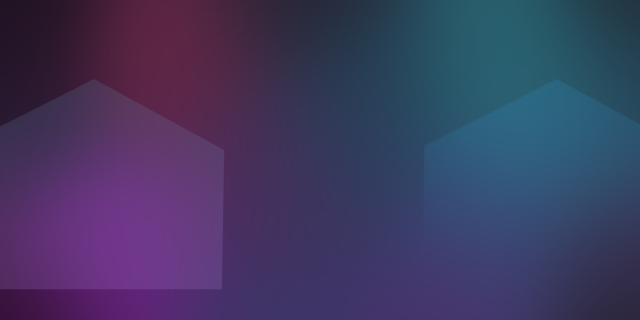
Give the GLSL for this background, as a WebGL 1 fragment shader.

```glsl
precision highp float;
// Blurred plum, violet and teal glows behind two faint translucent gabled panels.

uniform vec2 u_resolution;

// Lengths are in canvas heights: x runs from 0 to 2, y from 0 to 1.
const float GLOW_RADIUS = 0.29;
const float PANEL_HALF_WIDTH = 0.41;
const float PANEL_TILT = 0.016;
const float ROOF_SLOPE = 0.525;
const float FLOOR_Y = 0.096;
const vec2 LEFT_APEX = vec2(0.294, 0.753);
const vec2 RIGHT_APEX = vec2(1.740, 0.753);

const vec3 INK       = vec3(0.12, 0.07, 0.13);
const vec3 NIGHT     = vec3(0.14, 0.13, 0.19);
const vec3 DUSK      = vec3(0.15, 0.10, 0.19);
const vec3 WINE      = vec3(0.39, 0.15, 0.27);
const vec3 PLUM      = vec3(0.32, 0.16, 0.34);
const vec3 VIOLET    = vec3(0.42, 0.14, 0.52);
const vec3 AUBERGINE = vec3(0.19, 0.06, 0.19);
const vec3 INDIGO    = vec3(0.23, 0.21, 0.41);
const vec3 NAVY      = vec3(0.18, 0.23, 0.37);
const vec3 SLATE     = vec3(0.14, 0.27, 0.35);
const vec3 TEAL      = vec3(0.16, 0.40, 0.45);
const vec3 LAGOON    = vec3(0.16, 0.41, 0.48);
const vec3 BLUE      = vec3(0.23, 0.29, 0.48);
const vec3 GRAPE     = vec3(0.29, 0.19, 0.42);
const vec3 MAUVE     = vec3(0.25, 0.20, 0.35);
const vec3 DEEP_GREY = vec3(0.13, 0.17, 0.21);

const vec3 PANEL_STEEL  = vec3(0.38, 0.50, 0.66);
const vec3 PANEL_VIOLET = vec3(0.66, 0.48, 0.82);
const vec3 PANEL_CYAN   = vec3(0.20, 0.58, 0.82);
const float LEFT_OPACITY = 0.22;
const float RIGHT_OPACITY = 0.18;

// Colour in rgb and blending weight in a, falling off around the centre.
vec4 glow(vec2 p, vec2 centre, vec3 colour) {
  vec2 d = (p - centre) / GLOW_RADIUS;
  return vec4(colour, 1.0) * exp(-dot(d, d));
}

// Weighted average of all glows.
vec3 backdrop(vec2 p) {
  vec4 sum = glow(p, vec2(0.00, 1.00), INK);
  sum += glow(p, vec2(0.00, 0.60), DUSK);
  sum += glow(p, vec2(0.55, 0.80), WINE);
  sum += glow(p, vec2(0.98, 1.00), NIGHT);
  sum += glow(p, vec2(0.80, 0.42), PLUM);
  sum += glow(p, vec2(0.35, 0.22), VIOLET);
  sum += glow(p, vec2(0.00, 0.00), AUBERGINE);
  sum += glow(p, vec2(0.87, 0.08), INDIGO);
  sum += glow(p, vec2(1.05, 0.48), NAVY);
  sum += glow(p, vec2(1.18, 0.72), SLATE);
  sum += glow(p, vec2(1.53, 0.84), TEAL);
  sum += glow(p, vec2(1.72, 0.62), LAGOON);
  sum += glow(p, vec2(2.02, 1.00), DEEP_GREY);
  sum += glow(p, vec2(2.05, 0.65), SLATE);
  sum += glow(p, vec2(1.55, 0.30), BLUE);
  sum += glow(p, vec2(1.38, 0.00), GRAPE);
  sum += glow(p, vec2(2.00, 0.28), MAUVE);
  sum += glow(p, vec2(2.02, 0.00), NIGHT);
  return sum.rgb / sum.a;
}

// Distance to a slightly tilted gabled panel, negative inside.
float panelDistance(vec2 p, vec2 apex) {
  float c = cos(PANEL_TILT);
  float s = sin(PANEL_TILT);
  vec2 d = p - apex;
  vec2 q = vec2(abs(c * d.x - s * d.y), s * d.x + c * d.y);
  float roof = dot(q, normalize(vec2(ROOF_SLOPE, 1.0)));
  return max(max(roof, q.x - PANEL_HALF_WIDTH), FLOOR_Y - p.y);
}

// Antialiased coverage of a panel.
float panelMask(vec2 p, vec2 apex) {
  float edge = 0.75 / u_resolution.y;
  return 1.0 - smoothstep(-edge, edge, panelDistance(p, apex));
}

void main() {
  vec2 p = gl_FragCoord.xy / u_resolution.y;
  p.x *= 2.0 * u_resolution.y / u_resolution.x;
  vec3 colour = backdrop(p);

  // Left panel: steel at the gable, violet toward the floor.
  vec3 tint = mix(PANEL_VIOLET, PANEL_STEEL, smoothstep(0.25, 0.75, p.y));
  colour = mix(colour, tint, LEFT_OPACITY * panelMask(p, LEFT_APEX));

  // Right panel: cyan, fading out downward.
  float fade = smoothstep(0.15, 0.72, p.y);
  colour = mix(colour, PANEL_CYAN, RIGHT_OPACITY * fade * panelMask(p, RIGHT_APEX));

  gl_FragColor = vec4(colour, 1.0);
}
```
